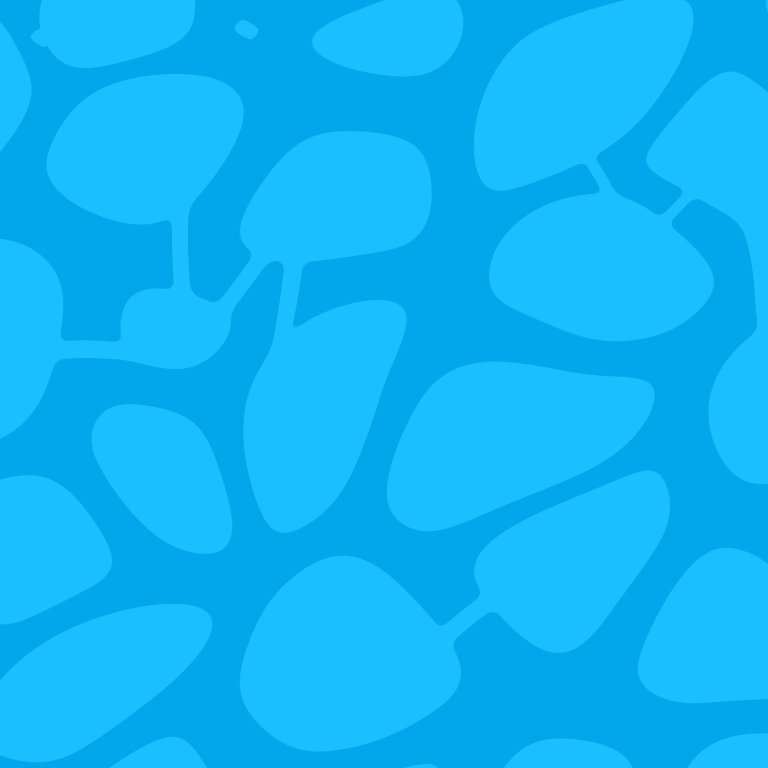
A Shadertoy shader for this pattern:

```glsl
// Flat two-tone field of rounded blobs split by soft channels.
// Warped, diagonally stretched Voronoi cells are inset with a smooth minimum
// of their border distances; necks join some cells, dots fill some junctions.

#define CELLS 3.9        // cells across the canvas
#define JITTER 0.85      // scatter of the cell sites
#define STRETCH 1.13     // elongation along the diagonal
#define WARP 0.13        // bending of the outlines
#define INSET 0.085      // mean half width of the channels
#define INSET_VARY 0.045 // variation of that width
#define ROUNDING 0.10    // softness of the blob corners
#define NECK_SHARE 0.2   // share of neighbours joined by a neck
#define NECK_RADIUS 0.06 // largest half width of a neck
#define DOT_SHARE 0.35   // share of junctions holding a dot
#define DOT_RADIUS 0.058

const vec3 LIGHT_BLUE = vec3(0.10, 0.75, 1.00);
const vec3 DEEP_BLUE = vec3(0.00, 0.66, 0.92);
const vec2 GRAIN = vec2(0.82, 0.57); // direction of elongation

vec2 hash2(vec2 p) {
    vec3 q = fract(vec3(p.xyx) * vec3(0.1031, 0.1030, 0.0973));
    q += dot(q, q.yzx + 33.33);
    return fract((q.xx + q.yz) * q.zy);
}

// Smooth value noise with two channels, from -1 to 1
vec2 noise2(vec2 p) {
    vec2 i = floor(p), f = fract(p);
    f = f * f * f * (f * (f * 6.0 - 15.0) + 10.0);
    vec2 low = mix(hash2(i), hash2(i + vec2(1, 0)), f.x);
    vec2 high = mix(hash2(i + vec2(0, 1)), hash2(i + vec2(1, 1)), f.x);
    return mix(low, high, f.y) * 2.0 - 1.0;
}

// Area-preserving stretch of the pattern along GRAIN
vec2 elongate(vec2 p, float s) {
    vec2 d = normalize(GRAIN);
    return s * p + (1.0 / s - s) * d * dot(p, d);
}

vec2 site(vec2 cell) {
    return cell + 0.5 + JITTER * (hash2(cell + 17.0) - 0.5);
}

float segmentDistance(vec2 p, vec2 a, vec2 b) {
    vec2 pa = p - a, ba = b - a;
    return length(pa - ba * clamp(dot(pa, ba) / dot(ba, ba), 0.0, 1.0));
}

float smoothMax(float a, float b, float k) {
    float h = max(k - abs(a - b), 0.0) / k;
    return max(a, b) + h * h * k * 0.25;
}

// Rounded distance to the borders of the enclosing cell
float cellInterior(vec2 p) {
    vec2 base = floor(p), nearest = vec2(9.0);
    for (int y = -2; y <= 2; y++)
    for (int x = -2; x <= 2; x++) {
        vec2 r = site(base + vec2(x, y)) - p;
        if (dot(r, r) < dot(nearest, nearest)) nearest = r;
    }
    float sum = 0.0;
    for (int y = -2; y <= 2; y++)
    for (int x = -2; x <= 2; x++) {
        vec2 r = site(base + vec2(x, y)) - p;
        vec2 across = r - nearest;
        if (dot(across, across) > 1e-5)
            sum += exp(-dot(0.5 * (r + nearest), normalize(across)) / ROUNDING);
    }
    return -ROUNDING * log(sum);
}

// Necks between neighbouring sites, positive inside
float necks(vec2 p) {
    float field = -1.0;
    vec2 base = floor(p);
    for (int y = -2; y <= 1; y++)
    for (int x = -2; x <= 1; x++) {
        vec2 cell = base + vec2(x, y), pick = hash2(cell + 61.0);
        vec2 a = site(cell);
        float radius = NECK_RADIUS * mix(0.4, 1.0, hash2(cell + 83.0).x);
        if (pick.x < NECK_SHARE)
            field = max(field, radius - segmentDistance(p, a, site(cell + vec2(1, 0))));
        if (pick.y < NECK_SHARE)
            field = max(field, radius - segmentDistance(p, a, site(cell + vec2(0, 1))));
    }
    return field;
}

// Small rounded diamonds amid four sites, positive inside
float dots(vec2 p) {
    float field = -1.0;
    vec2 base = floor(p);
    for (int y = -2; y <= 1; y++)
    for (int x = -2; x <= 1; x++) {
        vec2 cell = base + vec2(x, y);
        if (hash2(cell + 139.0).x > DOT_SHARE) continue;
        vec2 middle = 0.25 * (site(cell) + site(cell + vec2(1, 0))
                            + site(cell + vec2(0, 1)) + site(cell + vec2(1, 1)));
        vec2 q = abs(elongate(p - middle, 1.0 / STRETCH));
        field = max(field, DOT_RADIUS - mix(length(q), q.x + q.y, 0.4));
    }
    return field;
}

void mainImage(out vec4 fragColor, in vec2 fragCoord) {
    float pixel = CELLS / iResolution.y;
    vec2 p = elongate(fragCoord * pixel, STRETCH) + 20.0;
    p += WARP * noise2(p * 1.2);

    float inset = INSET + INSET_VARY * noise2(p * 0.8 + 40.0).x;
    float field = smoothMax(cellInterior(p) - inset, necks(p), 0.05);
    field = max(field, dots(p));

    float blob = smoothstep(-0.6 * pixel, 0.6 * pixel, field);
    fragColor = vec4(mix(DEEP_BLUE, LIGHT_BLUE, blob), 1.0);
}
```
